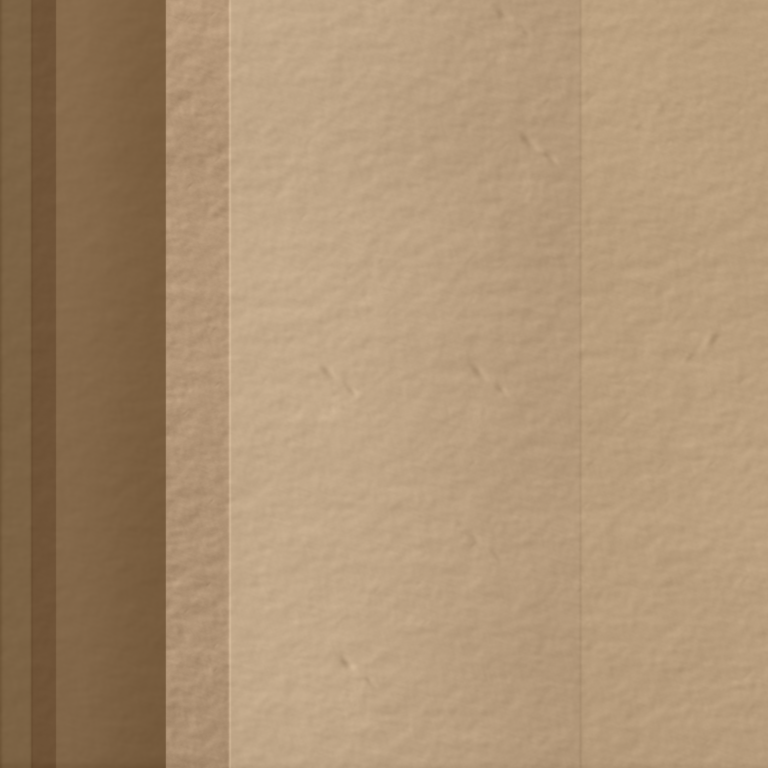
Give the GLSL for this texture, as a WebGL 1 fragment shader.

```glsl
precision highp float;
// Draws softly lit tan plaster walls with shaded vertical folds and small dents.
uniform vec2 u_resolution;

float hash(vec2 p) {
  return fract(sin(dot(p, vec2(127.1, 311.7))) * 43758.545);
}

float noise(vec2 p) {
  vec2 cell = floor(p);
  vec2 f = fract(p);
  f = f * f * (3.0 - 2.0 * f);
  float low = mix(hash(cell), hash(cell + vec2(1.0, 0.0)), f.x);
  float high = mix(hash(cell + vec2(0.0, 1.0)), hash(cell + 1.0), f.x);
  return mix(low, high, f.y);
}

float fbm(vec2 p) {
  float sum = 0.0;
  float gain = 0.5;
  for (int i = 0; i < 4; i++) {
    sum += gain * noise(p);
    p = mat2(1.6, 1.2, -1.2, 1.6) * p + 7.3;
    gain *= 0.5;
  }
  return sum;
}

// Height difference along the light direction, light from upper left
float relief(vec2 p, vec2 scale) {
  vec2 toLight = vec2(-0.0025, 0.0025);
  return fbm((p - toLight) * scale) - fbm((p + toLight) * scale);
}

float blob(vec2 p, vec2 radius) {
  vec2 q = p / radius;
  return exp(-dot(q, q));
}

// Oblique pit with a shadowed core and a lit lower rim
float pit(vec2 p, float size, float slant) {
  vec2 q = vec2(p.x + slant * p.y, p.y);
  vec2 radius = size * vec2(0.7, 1.0);
  return 0.7 * blob(q - size * vec2(0.9, -0.6), radius) - blob(q, radius);
}

// Two pits above a pale rubbed patch; side mirrors the group
float dentGroup(vec2 p, vec2 center, float side) {
  vec2 q = (p - center) * vec2(side, 1.0);
  float marks = pit(q, 0.0085, 0.6) + 0.7 * pit(q - vec2(0.031, -0.024), 0.0065, 0.6);
  vec2 patchPos = q - vec2(0.006, -0.056);
  float rubbed = blob(patchPos, vec2(0.018, 0.030));
  return 0.075 * marks + rubbed * (0.016 + 0.10 * relief(p, vec2(65.0, 45.0)));
}

// Sparse tiny nicks, one candidate per grid cell
float nicks(vec2 p, float count) {
  vec2 grid = p * count;
  vec2 cell = floor(grid);
  vec2 offset = 0.3 + 0.4 * vec2(hash(cell + 3.1), hash(cell + 8.7));
  float present = step(0.72, hash(cell + 15.3));
  return present * pit(fract(grid) - offset, 0.09, -0.7);
}

float edge(float x, float at, float soft) {
  return smoothstep(at - soft, at + soft, x);
}

float line(float x, float at, float width) {
  float d = (x - at) / width;
  return exp(-d * d);
}

// Flat colours of the vertical panels, left to right
vec3 panels(vec2 p, float soft) {
  vec3 shade = vec3(0.49, 0.39, 0.27);
  vec3 groove = vec3(0.44, 0.33, 0.22);
  vec3 recess = mix(vec3(0.525, 0.415, 0.295), vec3(0.475, 0.365, 0.245),
                    smoothstep(0.08, 0.216, p.x));
  recess *= 0.97 + 0.05 * p.y;
  vec3 jamb = mix(vec3(0.675, 0.565, 0.45), vec3(0.705, 0.59, 0.47), p.y);
  vec3 wall = mix(vec3(0.755, 0.655, 0.535), vec3(0.705, 0.60, 0.48),
                  smoothstep(0.36, 0.755, p.x));
  vec3 side = mix(vec3(0.715, 0.61, 0.485), vec3(0.735, 0.63, 0.50), p.y);

  vec3 color = mix(shade, groove, edge(p.x, 0.041, soft));
  color = mix(color, recess, edge(p.x, 0.073, soft));
  color = mix(color, jamb, edge(p.x, 0.216, soft));
  color = mix(color, wall, edge(p.x, 0.299, soft));
  return mix(color, side, edge(p.x, 0.756, soft * 2.0));
}

void main() {
  vec2 p = gl_FragCoord.xy / u_resolution;
  float soft = max(0.0012, 0.75 / u_resolution.x);
  float lit = edge(p.x, 0.216, soft);
  float wall = edge(p.x, 0.299, soft);
  float jamb = lit - wall;
  vec3 color = panels(p, soft);

  // Plaster grain and broad tonal drift
  float grain = 0.09 * relief(p, vec2(42.0, 60.0)) + 0.03 * relief(p, vec2(130.0));
  float drift = 0.045 * (fbm(p * vec2(4.0, 6.0)) - 0.47);
  float tone = (grain + drift) * mix(0.4, 1.0, lit) + jamb * grain * 0.6;
  tone += 0.018 * lit * nicks(p, 19.0) + 0.03 * jamb * nicks(p + 0.37, 27.0);

  // Dents on the two broad faces
  float dents = dentGroup(p, vec2(0.423, 0.518), 1.0);
  dents += dentGroup(p, vec2(0.619, 0.518), 1.0);
  dents += dentGroup(p, vec2(0.684, 0.818), 1.0);
  dents += dentGroup(p, vec2(0.448, 0.138), 1.0);
  dents += 0.6 * dentGroup(p, vec2(0.650, 0.985), 1.0);
  dents += 0.6 * dentGroup(p, vec2(0.612, 0.303), 1.0);
  dents += 0.8 * dentGroup(p, vec2(0.929, 0.559), -1.0);
  dents += 0.5 * dentGroup(p, vec2(0.862, 0.860), -1.0);
  tone += wall * dents;

  // Fold highlights, seams and border shading
  tone += 0.075 * line(p.x, 0.299, 0.0018) - 0.035 * line(p.x, 0.756, 0.002);
  tone -= 0.03 * line(p.x, 0.041, 0.002) + 0.05 * line(p.x, 0.0, 0.003);
  tone -= 0.03 * line(p.y, 0.0, 0.006);
  gl_FragColor = vec4(color + tone * vec3(1.0, 0.98, 0.94), 1.0);
}
```
